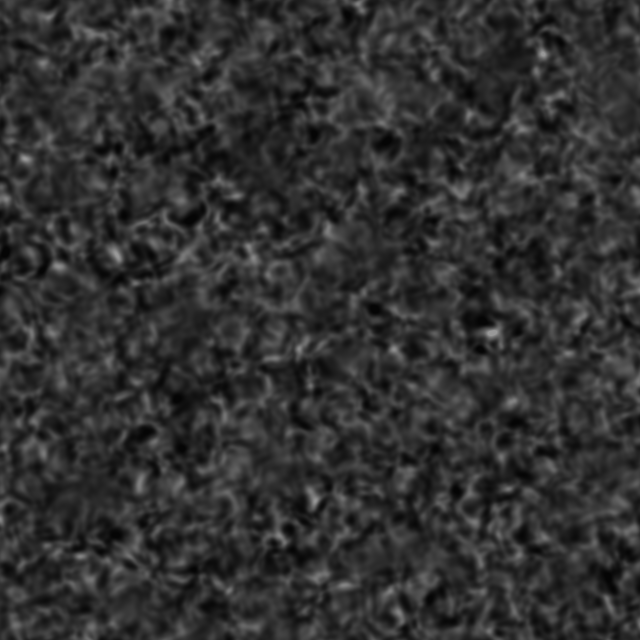
Write a WebGL 2 fragment shader that draws this texture.

```glsl
#version 300 es
precision highp float;
precision highp int;

uniform vec2 u_resolution;
out vec4 fragColor;

// Integer hash giving a random gradient in [-1, 1] per lattice corner
vec2 cornerGradient(vec2 corner) {
    uvec2 h = uvec2(ivec2(corner) + 4096);
    h = h * 1664525u + 10139u;
    h.x += h.y * 1664525u;
    h.y += h.x * 1664525u;
    h ^= h >> 16u;
    h.x += h.y * 1664525u;
    h.y += h.x * 1664525u;
    h ^= h >> 16u;
    return vec2(h & 65535u) / 32767.5 - 1.0;
}

float gradientNoise(vec2 p) {
    vec2 cell = floor(p);
    vec2 f = p - cell;
    vec2 fade = f * f * f * (f * (f * 6.0 - 15.0) + 10.0);
    vec2 e = vec2(1.0, 0.0);
    float bottom = mix(dot(cornerGradient(cell), f),
                       dot(cornerGradient(cell + e.xy), f - e.xy), fade.x);
    float top = mix(dot(cornerGradient(cell + e.yx), f - e.yx),
                    dot(cornerGradient(cell + e.xx), f - e.xx), fade.x);
    return mix(bottom, top, fade.y);
}

void main() {
    vec2 p = gl_FragCoord.xy / u_resolution.y;
    mat2 turn = mat2(0.8, 0.6, -0.6, 0.8);

    // Slight warp bends the grains into irregular flecks
    vec2 warp = vec2(gradientNoise(p * 21.0 + 40.0), gradientNoise(p * 21.0 + 90.0));
    vec2 q = turn * (p + 0.012 * warp);

    // Soft mottling under two sizes of grain
    float mottle = 0.28 * gradientNoise(p * 6.0 + 7.0)
                 + 0.32 * gradientNoise(q * 16.0 + 23.0);
    float grain = 0.82 * gradientNoise(q * 35.0 + 61.0)
                + 0.62 * gradientNoise(turn * q * 63.0 + 133.0);

    // Some patches are calm, others rough
    float roughness = 1.0 + 1.3 * gradientNoise(turn * p * 9.0 + 171.0);
    float n = mottle + grain * roughness;

    // Charcoal tone with a longer tail towards the light side
    float tone = 0.183 + 0.38 * n + 0.2 * n * n;
    fragColor = vec4(vec3(clamp(tone, 0.02, 0.6)), 1.0);
}
```
